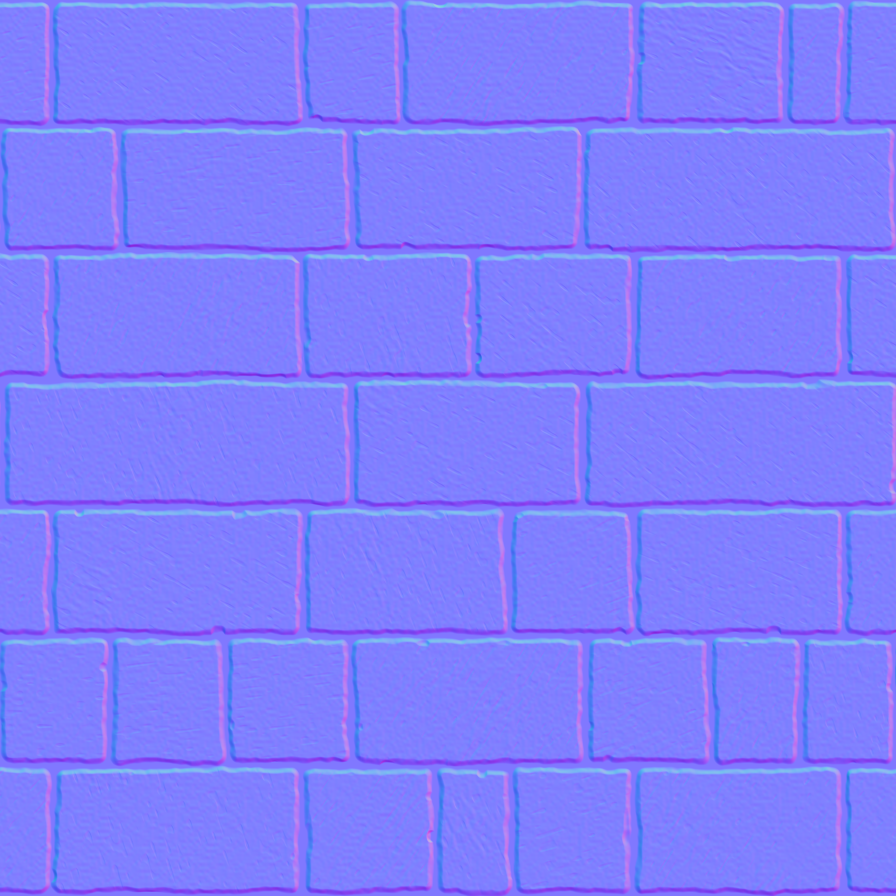
A three.js fragment shader for this texture map:

```glsl
varying vec2 vUv;

float hash(vec2 p) {
  return fract(sin(dot(p, vec2(127.1, 311.7))) * 43758.5453);
}

float noise(vec2 p) {
  vec2 i = floor(p), f = fract(p);
  f = f * f * (3.0 - 2.0 * f);
  return mix(mix(hash(i), hash(i + vec2(1.0, 0.0)), f.x),
             mix(hash(i + vec2(0.0, 1.0)), hash(i + 1.0), f.x), f.y);
}

// Joints that divide the long stones of a course further
vec4 extraJoints(float course) {
  if (course < 0.5) return vec4(0.484, 0.572, 0.572, 0.572);
  if (course < 1.5) return vec4(0.124, 0.253, 0.793, 0.893);
  if (course < 2.5) return vec4(0.566);
  if (course < 3.5) return vec4(0.391);
  if (course < 4.5) return vec4(0.530);
  if (course < 5.5) return vec4(0.135);
  return vec4(0.448, 0.878, 0.878, 0.878);
}

// Distances to the nearest joint on the left and right, and the stone's seed
vec3 stoneSpan(float x, float course, float rise) {
  vec4 bond = mod(course, 2.0) < 0.5 ? vec4(0.057, 0.337, 0.707, 0.942)
                                     : vec4(0.001, 0.391, 0.652, 0.652);
  vec4 extra = extraJoints(course);
  vec3 span = vec3(1.0, 1.0, 0.0);
  for (int i = 0; i < 8; i++) {
    float joint = i < 4 ? bond.x : extra.x;
    if (i < 4) bond = bond.yzwx;
    else extra = extra.yzwx;
    float seed = hash(vec2(joint * 10.0, course + 1.0));
    float lean = (fract(seed * 57.0) - 0.6) * 0.008;
    joint += (seed - 0.5) * 0.005 + lean * (rise - 0.5);
    float toLeft = fract(x - joint);
    if (toLeft < span.x) span.xz = vec2(toLeft, seed);
    span.y = min(span.y, fract(joint - x));
  }
  return span;
}

// Height of the wall and coverage by stone faces
vec2 wall(vec2 p) {
  // Seven courses of slightly uneven height
  float y = (p.y - 0.0052 * sin(3.14159 * p.y)) * 7.0;
  float course = clamp(floor(y), 0.0, 6.0), rise = y - course;
  vec3 span = stoneSpan(p.x, course, rise);
  float seed = span.z;
  vec2 local = p + vec2(seed * 7.0, course * 1.3);

  // Stone outline with wavy, chipped edges
  vec2 q = 0.0115 - vec2(min(span.x, span.y), min(rise, 1.0 - rise) / 7.0);
  float d = length(max(q, 0.0)) + min(max(q.x, q.y), 0.0) - 0.006;
  d += (noise(local * 18.0) - 0.5) * 0.0045;
  d += (noise(local * 65.0) - 0.5) * 0.003;
  d += (noise(local * 150.0) - 0.5) * 0.0016;
  d += 0.003 * smoothstep(0.8, 0.95, noise(local * 45.0 + 9.0));
  float face = 1.0 - smoothstep(-0.0033, 0.0033, d);

  // Fine grain, with tooled scratches and pits in patches
  float angle = floor(seed * 31.0) * 0.8;
  vec2 along = vec2(cos(angle), sin(angle));
  vec2 tool = vec2(dot(local, along), dot(local, vec2(-along.y, along.x)));
  float patches = smoothstep(0.5, 0.9, noise(local * 13.0 + 4.0));
  float grain = 0.00022 * noise(local * 270.0) + 0.00012 * noise(local * 130.0);
  float scratches = noise(tool * vec2(70.0, 230.0) + noise(local * 45.0) * 2.0);
  grain += 0.0005 * patches * mix(0.3, 1.0, seed) * scratches;
  grain -= 0.0002 * smoothstep(0.7, 0.95, noise(tool * vec2(90.0, 190.0) + 20.0));
  return vec2(face * (0.0023 + grain), face);
}

void main() {
  vec2 e = vec2(0.0008, 0.0);
  vec2 right = wall(vUv + e.xy), left = wall(vUv - e.xy);
  vec2 above = wall(vUv + e.yx), below = wall(vUv - e.yx);
  vec2 slope = vec2(right.x - left.x, above.x - below.x) / (2.0 * e.x);

  // Mortar leans slightly downward
  slope.y += 0.06 * (1.0 - 0.25 * (right.y + left.y + above.y + below.y));

  // Tangent-space normal as colour
  vec3 normal = normalize(vec3(-slope, 1.0));
  gl_FragColor = vec4(normal * 0.5 + 0.5, 1.0);
}
```
